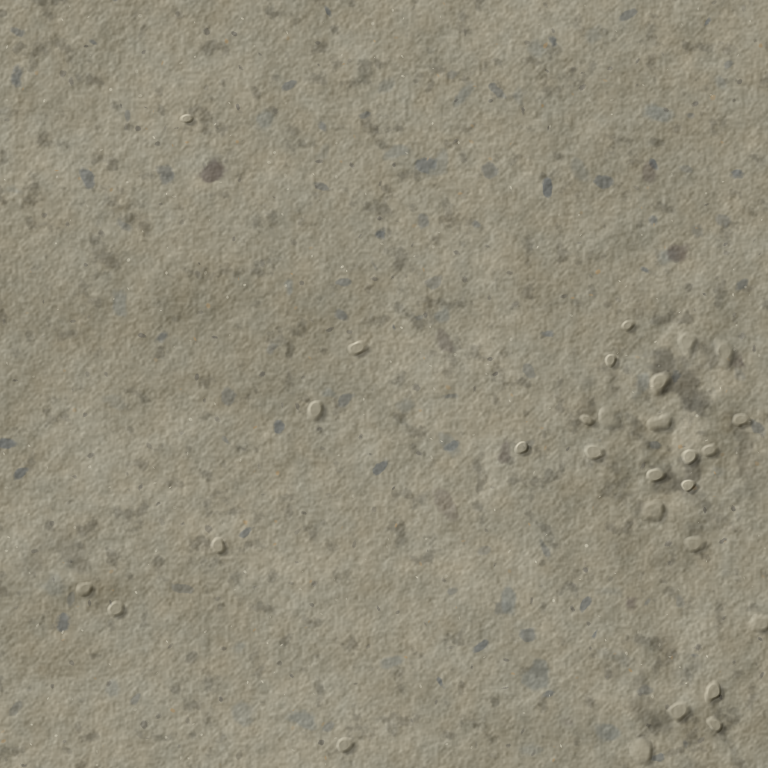
Reproduce this texture procedurally as a three.js fragment shader.

```glsl
varying vec2 vUv;

const vec2 TO_LIGHT = vec2(-0.8, 0.6);

float hash(vec2 p) {
  vec3 q = fract(vec3(p.xyx) * 0.1031);
  q += dot(q, q.yzx + 33.33);
  return fract((q.x + q.y) * q.z);
}

vec2 hash2(vec2 p) {
  return vec2(hash(p + 17.3), hash(p + 61.7));
}

float noise(vec2 p) {
  vec2 i = floor(p), f = fract(p);
  f = f * f * (3.0 - 2.0 * f);
  float low = mix(hash(i), hash(i + vec2(1.0, 0.0)), f.x);
  float high = mix(hash(i + vec2(0.0, 1.0)), hash(i + 1.0), f.x);
  return mix(low, high, f.y);
}

float fbm(vec2 p) {
  float sum = 0.0, amp = 0.5;
  for (int i = 0; i < 4; i++) {
    sum += amp * noise(p);
    p = mat2(1.6, 1.2, -1.2, 1.6) * p + 7.1;
    amp *= 0.5;
  }
  return sum / 0.9375;
}

mat2 rotation(float a) {
  return mat2(cos(a), sin(a), -sin(a), cos(a));
}

// Scattered ragged spots; size, ragged and soft are in cell widths
float flecks(vec2 p, float cells, float density, float size, float ragged, float soft, float seed) {
  vec2 q = p * cells;
  float wobble = ragged * (fbm(q * 4.0 + seed) - 0.5);
  float mask = 0.0;
  for (int y = -1; y <= 1; y++) {
    for (int x = -1; x <= 1; x++) {
      vec2 cell = floor(q) + vec2(float(x), float(y));
      vec2 id = cell + seed;
      vec2 rnd = hash2(id + 5.0);
      vec2 d = rotation(6.283 * rnd.x) * (q - cell - 0.15 - 0.7 * hash2(id));
      d.y *= mix(1.0, 2.2, rnd.y);
      float radius = size * mix(0.4, 1.0, hash(id + 29.0));
      float spot = 1.0 - smoothstep(radius - soft, radius + soft, length(d) + wobble);
      float opacity = mix(0.35, 1.0, hash(id + 43.0));
      mask = max(mask, spot * opacity * step(hash(id + 83.0), density));
    }
  }
  return mask;
}

// Zones where the surface has broken up
float rubble(vec2 p) {
  float main = 1.0 - smoothstep(0.04, 0.17, length((p - vec2(0.87, 0.44)) * vec2(1.0, 0.75)));
  float corner = 1.0 - smoothstep(0.02, 0.14, length(p - vec2(0.87, 0.08)));
  float side = 1.0 - smoothstep(0.01, 0.09, length(p - vec2(0.09, 0.25)));
  return max(main, 0.6 * max(corner, side));
}

// Height of embedded pebbles
float pebbles(vec2 p, float cells) {
  vec2 q = p * cells;
  float wobble = 0.22 * (noise(q * 3.5) - 0.5);
  float height = 0.0;
  for (int y = -1; y <= 1; y++) {
    for (int x = -1; x <= 1; x++) {
      vec2 cell = floor(q) + vec2(float(x), float(y));
      vec2 centre = cell + 0.2 + 0.6 * hash2(cell);
      vec2 d = rotation(6.283 * hash(cell + 3.0)) * (q - centre);
      d.y *= 1.35;
      float radius = mix(0.2, 0.46, hash(cell + 9.0));
      float dome = 1.0 - smoothstep(radius * 0.45, radius, length(d) + wobble);
      float density = 0.012 + 0.6 * rubble(centre / cells);
      height = max(height, dome * step(hash(cell + 91.0), density));
    }
  }
  return height;
}

float sandHeight(vec2 p) {
  float broken = rubble(p);
  return (1.2 + 2.5 * broken) * noise(p * 24.0) + (0.5 + 0.5 * broken) * noise(p * 62.0)
       + 0.42 * noise(p * 135.0 + 4.0) + 0.28 * noise(p * 260.0 + 9.0);
}

void main() {
  vec2 p = vUv;
  float broken = rubble(p);
  float stone = pebbles(p, 23.0);

  // Dusty ground with broad stains and fine grain
  vec3 colour = vec3(0.578, 0.555, 0.483);
  colour += 0.09 * (fbm(p * 5.0 + 2.0) - 0.5) + 0.07 * (fbm(p * 22.0) - 0.5);
  colour += vec3(0.02, 0.0, -0.02) * (fbm(p * 38.0 + 31.0) - 0.5);
  colour += 0.055 * (noise(p * 230.0 + 50.0) - 0.5);
  colour *= 1.0 - 0.16 * smoothstep(0.6, 0.82, fbm(p * 48.0 + 70.0));

  // Exposed blue-grey chips, brown patches and small pits
  colour = mix(colour, vec3(0.40, 0.41, 0.405), 0.8 * flecks(p, 15.0, 0.38, 0.17, 0.3, 0.05, 11.0));
  colour = mix(colour, vec3(0.49, 0.50, 0.475), 0.6 * flecks(p, 11.0, 0.3, 0.2, 0.4, 0.07, 137.0));
  colour = mix(colour, vec3(0.36, 0.325, 0.30), 0.7 * flecks(p, 10.0, 0.16, 0.15, 0.4, 0.06, 211.0));
  colour = mix(colour, vec3(0.38, 0.365, 0.335), 0.65 * flecks(p, 40.0, 0.17, 0.17, 0.3, 0.08, 307.0));

  // Pale and ochre grains
  colour = mix(colour, vec3(0.75, 0.73, 0.66), 0.8 * flecks(p, 58.0, 0.08, 0.14, 0.1, 0.06, 401.0));
  colour = mix(colour, vec3(0.64, 0.54, 0.40), 0.7 * flecks(p, 46.0, 0.06, 0.15, 0.15, 0.07, 503.0));
  colour = mix(colour, vec3(0.60, 0.575, 0.50), 0.6 * stone);

  // Slanted light, pebble shadows and dark crevices
  vec2 probe = p + TO_LIGHT * 0.0015;
  float grainLight = sandHeight(p) - sandHeight(probe);
  float stoneLight = stone - pebbles(probe, 23.0);
  float shadow = clamp(pebbles(p + TO_LIGHT * 0.008, 23.0) - stone, 0.0, 1.0);
  float crevice = broken * (1.0 - stone) * smoothstep(0.5, 0.72, fbm(p * 30.0 + 13.0));
  colour += 0.42 * grainLight * (1.0 - 0.4 * stone) + 0.4 * stoneLight;
  colour *= (1.0 - 0.24 * shadow) * (1.0 - 0.25 * crevice);

  gl_FragColor = vec4(colour, 1.0);
}
```
